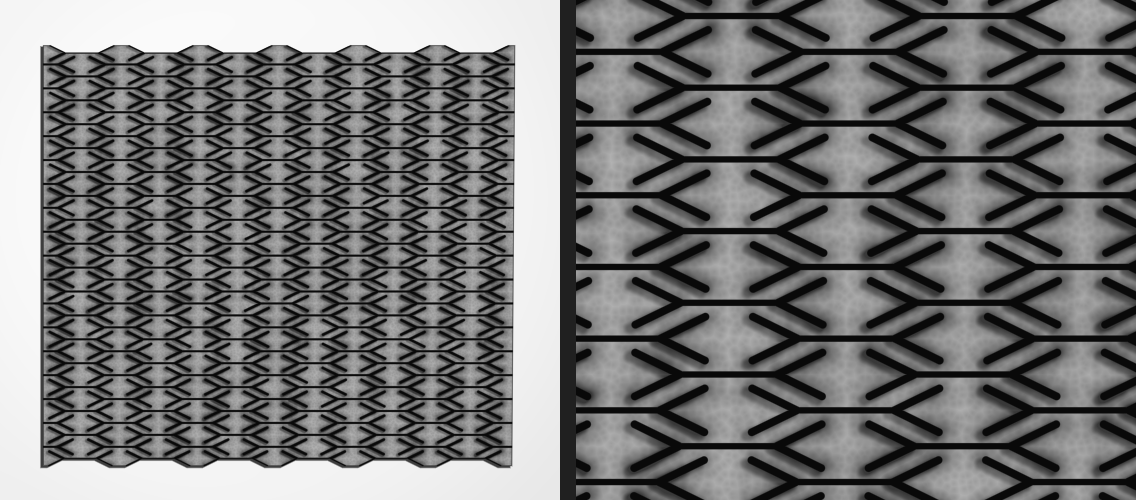
Left: the whole. Right: its middle third, enlarged.
Reproduce this pattern procedurally as a WebGL 2 fragment shader.

```glsl
#version 300 es
precision highp float;
// A grey sheet with staggered rows of black forked slots, scorched around the forks, on white paper.
uniform vec2 u_resolution;
out vec4 outColor;

// Lengths are fractions of the canvas height, measured from the canvas centre.
const float PERIOD = 0.1567;              // distance between slots in one row
const float ROW_PITCH = 0.0239;           // distance between rows
const float LAST_ROW = 34.0;              // rows 0 and 34 form the sheet's edges
const float TOP_ROW = 0.395;
const float CENTRE_X = -0.0058;
const float HALF_BAR = 0.0325;
const vec2 ARM = vec2(0.0300, 0.0146);
const float BAR_RADIUS = 0.0021;
const float ARM_RADIUS = 0.0026;
const float LEFT = -0.474;
const float RIGHT = 0.4675;
const float SKEW = 0.011;                 // sideways lean of the columns
const float SPREAD = 0.018;               // widening of the columns upward
const vec2 SHADOW_SHIFT = vec2(0.0045, 0.0032);
const float SCORCH_REACH = 0.0075;
const float GRAIN_SCALE = 190.0;
const vec3 PAPER = vec3(0.965);
const vec3 FACE = vec3(0.675);
const vec3 SCORCH = vec3(0.17);
const vec3 SIDE = vec3(0.24);
const vec3 SLOT = vec3(0.035);

vec2 hash2(vec2 cell) {
  vec3 q = fract(cell.xyx * vec3(0.1031, 0.1030, 0.0973));
  q += dot(q, q.yzx + 33.33);
  return fract((q.xx + q.yz) * q.zy);
}

// Cellular noise: distance to the nearest scattered point.
float cellular(vec2 p) {
  vec2 cell = floor(p), f = fract(p);
  float nearest = 2.0;
  for (int y = -1; y <= 1; y++)
    for (int x = -1; x <= 1; x++) {
      vec2 o = vec2(x, y);
      nearest = min(nearest, length(o + hash2(cell + o) - f));
    }
  return nearest;
}

// Layered, turned sines for broad uneven patches, about -1 to 1.
float patches(vec2 p) {
  float sum = 0.0, amp = 0.5;
  for (int i = 0; i < 4; i++) {
    sum += amp * sin(p.x + 1.7 * sin(p.y * 0.8)) * cos(p.y + 1.3 * sin(p.x * 0.7));
    p = mat2(0.8, 0.6, -0.6, 0.8) * p * 1.8 + 2.3;
    amp *= 0.65;
  }
  return sum;
}

float columnX(vec2 p) {
  return (p.x - CENTRE_X - SKEW * p.y) / (1.0 + SPREAD * p.y);
}

// Distance from the middle of the nearest slot; odd rows are shifted half a period.
float slotOffset(float x, float row) {
  float shift = 0.5 * (1.0 - mod(row, 2.0));
  return abs(fract(x / PERIOD - shift + 0.5) - 0.5) * PERIOD;
}

float segment(vec2 p, vec2 end) {
  return length(p - end * clamp(dot(p, end) / dot(end, end), 0.0, 1.0));
}

// Signed distances to the bars (x) and to the forked arms (y).
vec2 slotDistance(vec2 p) {
  float x = columnX(p);
  float firstRow = floor((TOP_ROW - p.y) / ROW_PITCH);
  vec2 d = vec2(1.0);
  for (int i = 0; i < 2; i++) {
    float row = clamp(firstRow + float(i), 0.0, LAST_ROW);
    vec2 q = vec2(slotOffset(x, row) - HALF_BAR, abs(p.y - TOP_ROW + row * ROW_PITCH));
    d = min(d, vec2(length(vec2(max(q.x, 0.0), q.y)), segment(q, ARM)));
  }
  return d - vec2(BAR_RADIUS, ARM_RADIUS);
}

// Straight sides, with tabs along the top and bottom.
float sheetDistance(vec2 p) {
  float rise = (slotOffset(columnX(p), 0.0) - HALF_BAR) * ARM.y / ARM.x;
  float tab = clamp(rise, 0.0, ARM.y);
  float halfHeight = 0.5 * LAST_ROW * ROW_PITCH;
  float ends = abs(p.y - TOP_ROW + halfHeight) - halfHeight - tab;
  return max(ends, max(LEFT - p.x, p.x - RIGHT - 0.007 * p.y));
}

void main() {
  vec2 p = (gl_FragCoord.xy - 0.5 * u_resolution) / u_resolution.y;
  float aa = 0.8 / u_resolution.y;

  // Paper with uneven light and the sheet's thickness showing at lower left
  vec3 color = PAPER + 0.025 * (p.y - p.x) - 0.03 * smoothstep(0.45, 0.75, length(p));
  float side = sheetDistance(p + SHADOW_SHIFT);
  color = mix(color, SIDE, 1.0 - smoothstep(-aa, aa + 0.001, side));

  // Mottled face
  vec2 slots = slotDistance(p);
  float wear = patches(p * 42.0);
  float grain = cellular(p * GRAIN_SCALE) - 0.5;
  vec3 face = FACE + 0.09 * grain + 0.025 * patches(p * 17.0 + 5.0);

  // Scorching around the forks, plus a soft shade to the lower left of each slot
  float scorch = (0.58 + 0.42 * wear) * exp(-max(slots.y, 0.0) / SCORCH_REACH);
  vec2 shifted = slotDistance(p + SHADOW_SHIFT * 0.8);
  float shade = 0.3 * (1.0 - smoothstep(-0.001, 0.003, shifted.y));
  face = mix(face, SCORCH, clamp(scorch + shade, 0.0, 0.9));

  // Black slots and a thin dark rim
  float sheet = sheetDistance(p);
  face = mix(face, SIDE, smoothstep(-0.0016 - aa, -0.0016 + aa, sheet));
  face = mix(face, SLOT, 1.0 - smoothstep(-aa, aa, min(slots.x, slots.y)));
  color = mix(color, face, 1.0 - smoothstep(-aa, aa, sheet));
  outColor = vec4(color, 1.0);
}
```
